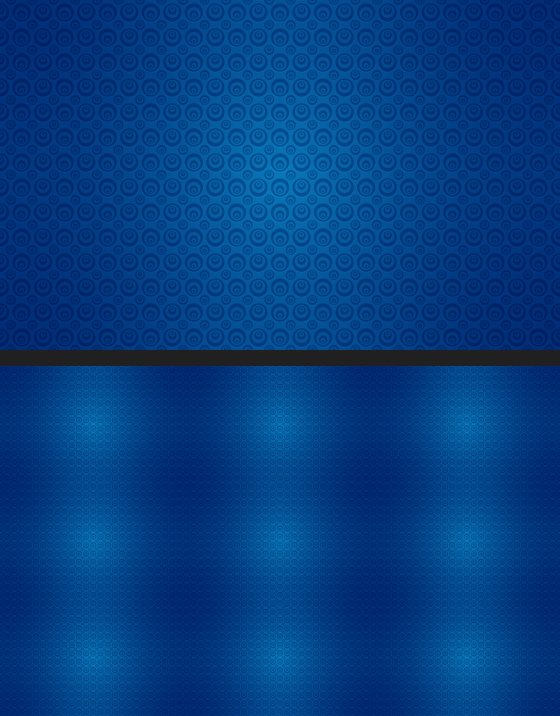
Top, the tile; bottom, the same tile 3 across and 3 down.
This pattern is drawn by a Shadertoy shader. Its source:

```glsl
// Blue wallpaper of large and small nested off-centre rings under a soft central glow.
#define REPEATS vec2(13.0, 14.0)
#define BIG_RADIUS 0.0262
#define SMALL_RADIUS 0.0142
#define GLOW_COLOR vec3(0.035, 0.48, 0.725)
#define EDGE_COLOR vec3(0.0, 0.16, 0.45)
#define INK_TINT vec3(0.45, 0.70, 0.83)
#define GLOW_FALLOFF vec2(0.82, 0.48)
#define RIM_LIGHT 0.10

const float PI = 3.14159;

float disc(vec2 p, float height, float radius, float blur) {
    return smoothstep(blur, -blur, length(p - vec2(0.0, height)) - radius);
}

// Nested discs drifting towards one side; x is ink, y is the lit lower rim.
vec2 nestedRings(vec2 p, float radius, float side) {
    vec2 q = p / radius;
    float blur = 0.75 / (iResolution.y * radius);
    float rimOffset = (length(q) - 1.06) / 0.06;
    float rim = exp(-rimOffset * rimOffset) * smoothstep(0.3, -1.0, q.y);
    q.y *= side;
    float ink = disc(q, 0.0, 1.0, blur)
              - disc(q, 0.12, 0.72, blur)
              + disc(q, 0.22, 0.46, blur)
              - disc(q, 0.34, 0.27, blur)
              + disc(q, 0.40, 0.12, blur);
    return vec2(ink, rim);
}

// Vector from the nearest repeat of an anchor given in cell units.
vec2 fromNearest(vec2 grid, vec2 anchor) {
    return fract(grid - anchor + 0.5) - 0.5;
}

void mainImage(out vec4 fragColor, in vec2 fragCoord) {
    vec2 centred = fragCoord / iResolution.xy - 0.5;
    vec2 cellSize = vec2(iResolution.x / iResolution.y, 1.0) / REPEATS;
    vec2 grid = centred * REPEATS;

    // Radial glow; the sine flattens it at the borders so that it wraps.
    vec2 reach = sin(PI * centred) * GLOW_FALLOFF;
    float glow = clamp(1.0 - sqrt(dot(reach, reach) + 0.002), 0.0, 1.0);
    vec3 color = mix(EDGE_COLOR, GLOW_COLOR, glow);

    // Large rows alternate with small rows; columns lean down, then up.
    vec2 mark = vec2(0.0);
    for (int i = 0; i < 2; i++) {
        float column = 0.5 * float(i);
        float side = 2.0 * float(i) - 1.0;
        vec2 big = fromNearest(grid, vec2(column, 0.5)) * cellSize;
        vec2 small = fromNearest(grid, vec2(column + 0.25, 0.0)) * cellSize;
        mark += nestedRings(big, BIG_RADIUS, side);
        mark += nestedRings(small, SMALL_RADIUS, side);
    }

    color *= mix(vec3(1.0), INK_TINT, clamp(mark.x, 0.0, 1.0));
    color *= 1.0 + RIM_LIGHT * mark.y;
    fragColor = vec4(color, 1.0);
}
```
